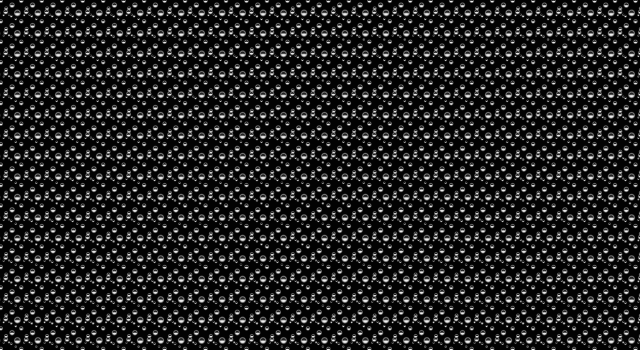
A Shadertoy shader for this pattern:

```glsl
#define TILES_ACROSS 31.26
#define EDGE_SOFTNESS 0.045
#define BACKGROUND 0.008
#define SHADE_TOP 0.13
#define SHADE_BOTTOM 0.93
#define RIM_LIGHT 0.42
#define DROP_COUNT 9

// Drops of one tile: centre xy, radius z, in tile units
const vec3 DROPS[DROP_COUNT] = vec3[DROP_COUNT](
    vec3(0.85, 0.37, 0.155),
    vec3(0.59, 0.75, 0.120),
    vec3(0.04, 0.96, 0.095),
    vec3(0.30, 0.59, 0.085),
    vec3(0.28, 0.42, 0.105),
    vec3(0.55, 0.21, 0.052),
    vec3(0.44, 0.28, 0.042),
    vec3(0.77, 0.07, 0.048),
    vec3(0.18, 0.26, 0.040));

// Glassy bead: dark cap, bright lower bowl, grey rim
float dropShade(vec2 q) {
    float bowl = smoothstep(0.30, -0.35, q.y + 0.15 * q.x * q.x);
    float shade = mix(SHADE_TOP, SHADE_BOTTOM, bowl);
    shade *= 1.0 - 0.3 * smoothstep(0.5, 1.0, length(q)) * bowl;
    float rim = smoothstep(0.55, 0.9, length(q)) * (1.0 - bowl);
    return shade + RIM_LIGHT * rim;
}

void mainImage(out vec4 fragColor, in vec2 fragCoord) {
    // Square tiles anchored at the top left corner
    float tileScale = TILES_ACROSS / iResolution.x;
    vec2 p = (fragCoord - vec2(0.0, iResolution.y)) * tileScale;
    float soft = max(EDGE_SOFTNESS, 0.6 * tileScale);

    // Wrapping each offset lets drops cross tile borders
    float value = BACKGROUND;
    for (int i = 0; i < DROP_COUNT; i++) {
        vec3 drop = DROPS[i];
        vec2 offset = fract(p - drop.xy + 0.5) - 0.5;
        float cover = 1.0 - smoothstep(-soft, soft, length(offset) - drop.z);
        value = mix(value, dropShade(offset / drop.z), cover);
    }
    fragColor = vec4(vec3(value), 1.0);
}
```
